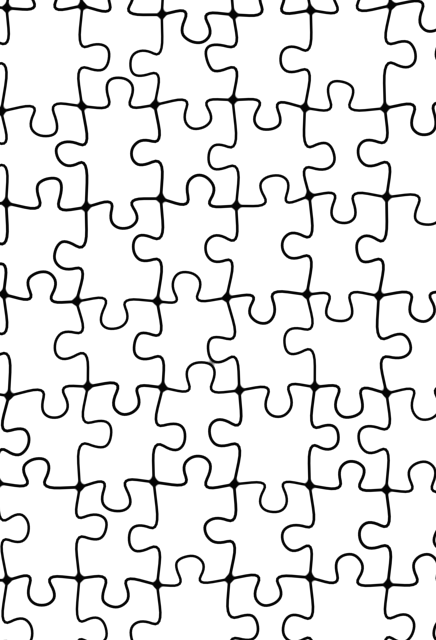
This pattern is drawn by a Shadertoy shader. Its source:

```glsl
// Black outlines of a hand-cut jigsaw puzzle on white paper.

const vec2 CELL = vec2(0.1743, 0.2190);    // piece size, in canvas widths
const vec2 ORIGIN = vec2(0.015, -0.024);   // a grid corner, from the top left
const float TAB_HEIGHT = 0.0615;
const float HALF_LINE = 0.0030;
const float JOINT_BLEND = 0.010;           // ink pooling where cuts meet
const vec3 PAPER = vec3(1.0);
const vec3 INK = vec3(0.02);

// Two random values in 0..1 from a 2D seed.
vec2 hash2(vec2 seed) {
    vec3 q = fract(seed.xyx * vec3(0.1031, 0.1030, 0.0973));
    q += dot(q, q.yzx + 33.33);
    return fract((q.xx + q.yz) * q.zy);
}

// Random offset in -1..1.
vec2 wobble(vec2 seed) {
    return 2.0 * hash2(seed) - 1.0;
}

float smoothMin(float a, float b, float k) {
    float h = max(k - abs(a - b), 0.0) / k;
    return min(a, b) - 0.25 * k * h * h;
}

float segmentDistance(vec2 p, vec2 a, vec2 b) {
    vec2 pa = p - a, ba = b - a;
    float t = clamp(dot(pa, ba) / max(dot(ba, ba), 1e-8), 0.0, 1.0);
    return length(pa - ba * t);
}

vec2 bezier(vec2 a, vec2 b, vec2 c, float t) {
    return mix(mix(a, b, t), mix(b, c, t), t);
}

// Grid corner, shifted a little with its row and on its own.
vec2 corner(vec2 id) {
    float rowShift = 0.06 * wobble(vec2(id.y + 71.0, 19.0)).x;
    vec2 shift = vec2(rowShift, 0.0) + vec2(0.055, 0.065) * wobble(id + 31.0);
    return ORIGIN + (id + shift) * CELL;
}

// Distance to one cut from a to b, with a tab on a random side.
float cutDistance(vec2 p, vec2 a, vec2 b, vec2 seed) {
    float len = length(b - a);
    if (length(p - 0.5 * (a + b)) > 0.5 * len + 0.03) return 1.0;

    vec2 along = (b - a) / len;
    vec2 random = hash2(seed);
    float side = random.x < 0.5 ? -1.0 : 1.0;
    vec2 outward = side * vec2(-along.y, along.x);
    vec2 middle = a + along * len * mix(0.44, 0.56, random.y);

    // Shoulder, cheek and crown of the tab, mirrored about its middle.
    vec2 profile[3] = vec2[3](vec2(0.22, -0.19), vec2(0.56, 0.60), vec2(0.28, 1.0));
    vec2 control[8];
    control[0] = a;
    control[7] = b;
    for (int i = 0; i < 3; i++) {
        vec2 left = vec2(-1.0, 1.0) * profile[i];
        vec2 right = profile[i];
        left += 0.07 * wobble(seed + float(i) * 7.0 + 3.0);
        right += 0.07 * wobble(seed + float(i) * 7.0 + 41.0);
        control[i + 1] = middle + TAB_HEIGHT * (along * left.x + outward * left.y);
        control[6 - i] = middle + TAB_HEIGHT * (along * right.x + outward * right.y);
    }

    // Quadratic spline through the midpoints of the control polygon.
    float d = 1.0;
    vec2 previous = a;
    for (int i = 1; i < 7; i++) {
        vec2 start = 0.5 * (control[i - 1] + control[i]);
        vec2 end = 0.5 * (control[i] + control[i + 1]);
        for (int j = 0; j <= 6; j++) {
            vec2 next = bezier(start, control[i], end, float(j) / 6.0);
            d = min(d, segmentDistance(p, previous, next));
            previous = next;
        }
    }
    d = min(d, segmentDistance(p, previous, b));
    return d - HALF_LINE * mix(0.92, 1.08, hash2(seed + 17.0).x);
}

// Signed distance to all cuts near p.
float puzzleDistance(vec2 p) {
    vec2 cell = floor((p - ORIGIN) / CELL);
    float d = 1.0;
    for (int y = -1; y <= 1; y++) {
        for (int x = -1; x <= 1; x++) {
            vec2 id = cell + vec2(x, y);
            vec2 here = corner(id);
            float across = cutDistance(p, here, corner(id + vec2(1, 0)), id + vec2(57, 113));
            float upright = cutDistance(p, here, corner(id + vec2(0, 1)), id + vec2(211, 89));
            d = smoothMin(d, across, JOINT_BLEND);
            d = smoothMin(d, upright, JOINT_BLEND);
        }
    }
    return d;
}

void mainImage(out vec4 fragColor, in vec2 fragCoord) {
    // Canvas widths, measured from the top left corner.
    vec2 p = (fragCoord - vec2(0.0, iResolution.y)) / iResolution.x;
    float softness = 0.8 / iResolution.x;
    float paper = smoothstep(-softness, softness, puzzleDistance(p));
    fragColor = vec4(mix(INK, PAPER, paper), 1.0);
}
```
